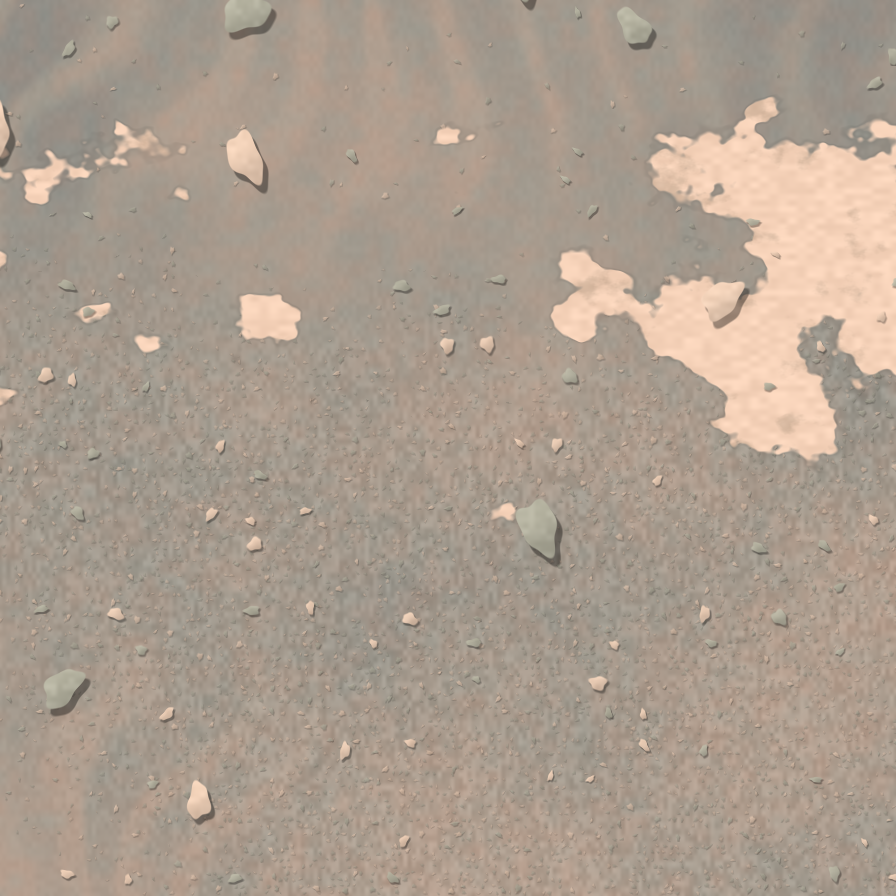
Write a WebGL 1 fragment shader that draws this texture.

```glsl
precision highp float;
// Dusty desert ground: pale ragged bedrock showing through grey-brown sand.
// Layered noise shapes the bedrock, warped sines the soft sand ripples, and
// jittered cells at four scales scatter grit, pebbles and shaded stones.

#define SAND_DARK  vec3(0.575, 0.555, 0.525)
#define SAND_MID   vec3(0.635, 0.597, 0.550)
#define SAND_TAN   vec3(0.695, 0.622, 0.562)
#define ROCK_LIGHT vec3(0.965, 0.825, 0.725)
#define ROCK_DUSTY vec3(0.845, 0.725, 0.630)
#define STONE_GREY vec3(0.700, 0.690, 0.620)
#define ROCK_LEVEL 0.83
#define RIPPLE_FREQ 58.0
#define GRAIN 0.075
#define EDGE 0.0014

uniform vec2 u_resolution;

float hash(vec2 p) {
  vec3 q = fract(vec3(p.xyx) * 0.1031);
  q += dot(q, q.yzx + 33.33);
  return fract((q.x + q.y) * q.z);
}

float noise(vec2 p) {
  vec2 cell = floor(p), f = fract(p);
  f = f * f * (3.0 - 2.0 * f);
  vec2 e = vec2(1.0, 0.0);
  return mix(mix(hash(cell), hash(cell + e), f.x),
             mix(hash(cell + e.yx), hash(cell + e.xx), f.x), f.y);
}

float layeredNoise(vec2 p) {
  float sum = 0.0, weight = 0.47;
  for (int i = 0; i < 5; i++) {
    sum += weight * noise(p);
    p = mat2(1.6, 1.2, -1.2, 1.6) * p + 7.3;
    weight *= 0.56;
  }
  return sum;
}

// Height of bedrock above sand: a broad slab at right, a broken band to its left.
float bedrock(vec2 p) {
  vec2 d = p - vec2(0.88, 0.62);
  vec2 slab = vec2(dot(d, vec2(0.8, -0.6)) / 0.29, dot(d, vec2(0.6, 0.8)) / 0.15);
  vec2 left = (p - vec2(0.02, 0.60)) / vec2(0.09, 0.13);
  float band = (p.y - 0.71) / 0.15;
  float rise = 0.34 * exp(-dot(slab, slab)) + 0.16 * exp(-dot(left, left))
             + 0.21 * exp(-band * band);
  return layeredNoise(p * vec2(8.0, 10.0) + 3.7) + rise - ROCK_LEVEL;
}

// Lobed, stretched radius of one stone.
float stoneRadius(vec2 q, vec3 rnd) {
  float c = cos(rnd.x * 3.14), s = sin(rnd.x * 3.14);
  q = mat2(c, s, -s, c) * q;
  q.y *= 1.1 + rnd.y;
  float a = atan(q.y, q.x + 0.00001);
  return length(q) * (1.0 + 0.13 * sin(3.0 * a + 6.28 * rnd.z)
                          + 0.08 * sin(5.0 * a + 9.0 * rnd.y));
}

// One stone per kept cell; rows are shifted so the grid does not show.
vec3 addStones(vec3 col, vec2 p, float count, float keep, float size, float strength) {
  vec2 g = p * count;
  g.x += 9.0 * hash(vec2(floor(g.y), count));
  vec2 cell = floor(g) + count;
  vec3 rnd = vec3(hash(cell + 11.0), hash(cell + 23.0), hash(cell + 37.0));
  vec2 jitter = vec2(hash(cell + 41.0), hash(cell + 59.0)) - 0.5;
  vec2 q = fract(g) - 0.5 - 0.4 * jitter;
  float r = size * mix(0.5, 1.0, rnd.z);
  float soft = max(EDGE, 0.7 / u_resolution.y) * count;
  float kept = strength * step(hash(cell), keep);

  float d = stoneRadius(q, rnd) - r;
  float shade = stoneRadius(q - vec2(0.2, -0.3) * r, rnd) - r;
  float body = 1.0 - smoothstep(-soft, soft, d);
  float shadow = 1.0 - smoothstep(-soft, soft * 1.5, shade);
  float lit = dot(q, vec2(-0.5, 0.8)) / r;
  vec3 stone = mix(STONE_GREY, ROCK_LIGHT, step(0.5, hash(cell + 71.0)) * 0.85);
  stone *= 1.0 + 0.14 * smoothstep(-0.8, 0.5, lit) - 0.10;
  stone += 0.07 * (noise(p * 150.0) - 0.5);
  col = mix(col, col * 0.62, shadow * kept);
  return mix(col, stone, body * kept);
}

void main() {
  vec2 p = gl_FragCoord.xy / u_resolution;
  float broad = layeredNoise(p * 3.2 + 12.0);
  float gravel = (1.0 - smoothstep(0.48, 0.74, p.y + 0.3 * (broad - 0.5)))
               * smoothstep(0.0, 0.45, p.x + 0.8 * p.y);

  // Soft wind ripples at the top and in the lower left corner
  float phase = RIPPLE_FREQ * (p.x - 0.25 * p.y) + 9.0 * noise(p * 4.0)
              + 1.4 * sin(p.y * 17.0 + p.x * 5.0);
  float crest = pow(0.5 + 0.5 * sin(phase), 3.0) - 0.3;
  float rippled = smoothstep(0.68, 0.92, p.y) * (1.0 - 0.7 * p.x)
    + (1.0 - smoothstep(0.1, 0.42, p.y)) * (1.0 - smoothstep(0.1, 0.5, p.x));

  // Sand tone, with fine grain and faint pink and green mottling
  float tone = 0.52 + 1.5 * (broad - 0.5) + 0.6 * crest * rippled
             + 0.16 * gravel - 0.3 * smoothstep(0.7, 1.0, p.y) * p.x;
  vec3 col = mix(SAND_DARK, SAND_MID, smoothstep(0.05, 0.5, tone));
  col = mix(col, SAND_TAN, smoothstep(0.45, 0.9, tone));
  float grain = noise(p * vec2(210.0, 140.0)) - 0.5;
  col += GRAIN * grain * (0.3 + gravel);
  col += vec3(0.035, -0.01, -0.02) * (noise(p * 60.0) - 0.5);

  // Grit and pebbles
  col = addStones(col, p, 135.0, 0.42 * gravel, 0.32, 0.42);
  col = addStones(col, p, 66.0, 0.05 + 0.15 * gravel, 0.25, 0.6);

  // Bedrock with a thin dark rim, dusty hollows and fine chips
  float height = bedrock(p);
  float rock = smoothstep(0.0, 0.028, height);
  float rim = smoothstep(-0.025, 0.0, height) * (1.0 - rock);
  float dust = layeredNoise(p * vec2(24.0, 34.0) + 31.0);
  vec3 slab = mix(ROCK_DUSTY, ROCK_LIGHT, smoothstep(0.28, 0.52, dust + height));
  slab += 0.07 * (noise(p * vec2(95.0, 150.0)) - 0.5);
  col = mix(col * (1.0 - 0.06 * rim), slab, rock);

  // Loose stones lying on top
  col = addStones(col, p, 27.0, 0.09, 0.25, 0.9);
  col = addStones(col, p, 6.5, 0.17, 0.23, 1.0);
  gl_FragColor = vec4(clamp(col, 0.0, 1.0), 1.0);
}
```
